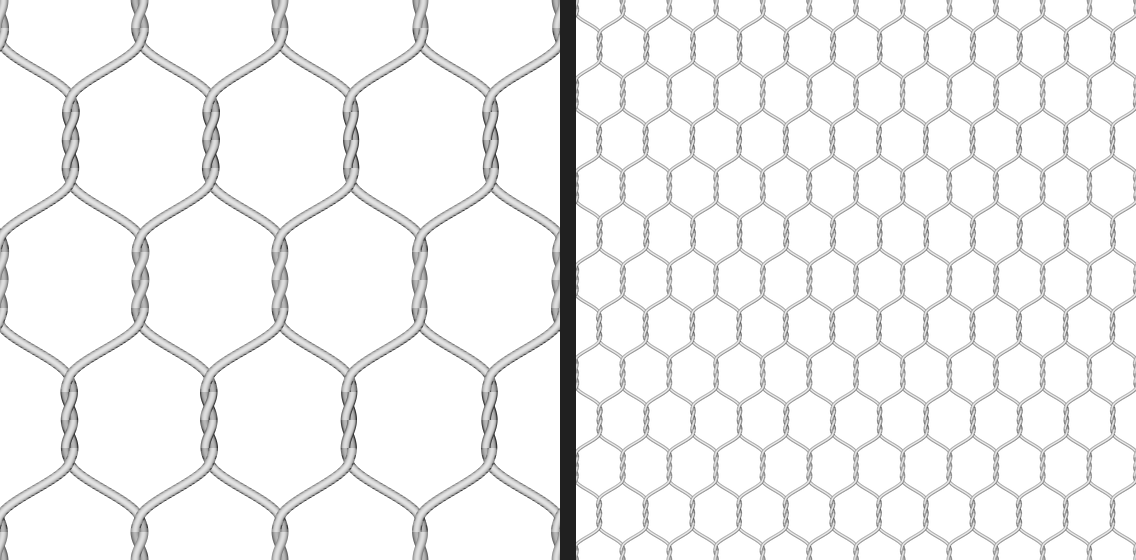
Left, the tile; right, the same tile 3 across and 3 down.
Reproduce this pattern procedurally as a Shadertoy shader.

```glsl
// Twisted hexagonal wire netting on white, four cells across and two rows pairs down.
// Every wire is one periodic path x(y); its mirror image is the partner it twists with.
// The strand in front swaps at each half turn, and round shading gives a metal look.

const float PI = 3.14159265;
const float CELLS = 4.0;         // cells across the canvas; one cell is the length unit
const float WIRE_RADIUS = 0.034;
const float TWIST_WIDTH = 0.026; // sideways swing of a strand within a twist
const float HALF_RISE = 0.2;     // half the height of a slanted side

// Sideways position of a wire at height y in [-1, 1]: twist, slanted side, twist
float wirePath(float y, float swing) {
    float v = abs(y) - 0.5;
    float s = v / HALF_RISE;
    float slant = 0.25 * s * (1.35 - 0.35 * s * s);
    float twist = sign(v) * (0.25 - swing * cos(5.0 * PI * (0.5 - abs(v))));
    return 0.25 + (abs(v) < HALF_RISE ? slant : twist);
}

// Positive where the unmirrored wire lies in front
float wireDepth(float y) {
    bool onSlant = abs(abs(y) - 0.5) < HALF_RISE;
    return onSlant ? sign(y) : -sin(5.0 * PI * y);
}

// Signed offset to the nearest repeat
float wrapOffset(float x) {
    return fract(x + 0.5) - 0.5;
}

// Grey of a round wire: across is -1 to 1 over its width, slope is dx/dy
float wireTone(float across, float slope, float ticks) {
    vec2 normal = normalize(vec2(1.0, -slope)) * across;
    float lit = dot(normal, vec2(-0.45, 0.89));
    float tone = 0.89 - 0.40 * across * across + 0.07 * lit;
    float rim = smoothstep(0.55, 0.95, abs(across));
    return tone - rim * ticks * (0.20 - 0.10 * lit);
}

// Paint one strand over the background tone
float paintStrand(float base, float offset, float slope, float ticks, float dim, float pixel) {
    float dist = offset * inversesqrt(1.0 + slope * slope);
    float cover = clamp(0.5 + (WIRE_RADIUS - abs(dist)) / pixel, 0.0, 1.0);
    float across = clamp(dist / WIRE_RADIUS, -1.0, 1.0);
    return mix(base, wireTone(across, slope, ticks) - dim, cover);
}

void mainImage(out vec4 fragColor, in vec2 fragCoord) {
    vec2 uv = fragCoord / iResolution.xy;
    vec2 p = uv * CELLS;
    float pixel = CELLS / min(iResolution.x, iResolution.y);

    // Slight bends and uneven twists, in whole waves so the edges join
    p.x += 0.006 * sin(2.0 * PI * uv.y) + 0.003 * sin(2.0 * PI * (3.0 * uv.y + uv.x));
    float swing = TWIST_WIDTH * (1.0 + 0.13 * sin(2.0 * PI * uv.x));

    float y = mod(p.y + 1.0, 2.0) - 1.0;
    float path = wirePath(y, swing);
    float e = 0.004;
    float slope = (wirePath(y + e, swing) - wirePath(y - e, swing)) / (2.0 * e);

    // Small dark nicks along the rims
    float ticks = smoothstep(-0.3, 0.6, sin(2.0 * PI * (30.0 * path + 8.0 * abs(y))));

    // Back strand first, darker inside a twist, then the front strand
    float side = wireDepth(y) > 0.0 ? 1.0 : -1.0;
    float inTwist = smoothstep(0.17, 0.23, abs(abs(y) - 0.5));
    float tone = 1.0;
    tone = paintStrand(tone, wrapOffset(p.x + side * path), -side * slope, ticks, 0.17 * inTwist, pixel);
    tone = paintStrand(tone, wrapOffset(p.x - side * path), side * slope, ticks, 0.02 * inTwist, pixel);

    fragColor = vec4(vec3(tone), 1.0);
}
```
